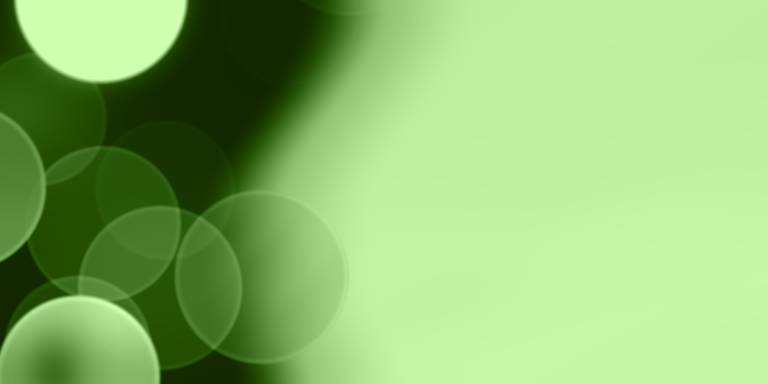
Reproduce this background procedurally as a Shadertoy shader.

```glsl
// Green bokeh: soft discs of light on a dark corner that melts into a pale field.

const int FAINT_COUNT = 7;

// Faint discs: centre x, centre y, radius, added light
const vec4 FAINT_DISCS[FAINT_COUNT] = vec4[](
    vec4(0.268, 0.417, 0.203, 0.13),
    vec4(0.417, 0.250, 0.214, 0.13),
    vec4(0.203, 0.089, 0.193, 0.11),
    vec4(0.430, 0.505, 0.182, 0.03),
    vec4(0.104, 0.690, 0.174, 0.07),
    vec4(0.911, 1.180, 0.221, 0.04),
    vec4(0.755, 0.960, 0.182, 0.01));

float hash(vec2 p) {
    vec3 q = fract(p.xyx * 0.1031);
    q += dot(q, q.yzx + 33.33);
    return fract((q.x + q.y) * q.z);
}

float valueNoise(vec2 p) {
    vec2 cell = floor(p);
    vec2 f = fract(p);
    f = f * f * (3.0 - 2.0 * f);
    float low = mix(hash(cell), hash(cell + vec2(1, 0)), f.x);
    float high = mix(hash(cell + vec2(0, 1)), hash(cell + vec2(1, 1)), f.x);
    return mix(low, high, f.y);
}

float circle(vec2 p, vec2 centre, float radius) {
    return length(p - centre) - radius;
}

// Coverage of a shape with a softened edge
float fill(float dist, float blur) {
    return 1.0 - smoothstep(-blur, blur, dist);
}

// Thin line of light just inside an edge
float rim(float dist, float width) {
    float d = (dist + width) / width;
    return exp(-d * d);
}

float glow(vec2 p, vec2 centre, vec2 size) {
    vec2 d = (p - centre) / size;
    return exp(-dot(d, d));
}

// One light value gives the whole green palette
vec3 greenTone(float light) {
    return clamp(vec3(max(light - 0.19, light * 0.45), light, light - 0.31), 0.0, 1.0);
}

// Dark corner, curved boundary and pale field
float backdrop(vec2 p) {
    float dark = 0.15 + 0.15 * glow(p, vec2(0.03, 0.71), vec2(0.22, 0.17));
    dark += 0.05 * glow(p, vec2(0.42, 0.3), vec2(0.25));

    float boundary = 0.63 + 0.28 * smoothstep(0.42, 1.0, p.y)
                   + 0.09 * smoothstep(0.25, 0.0, p.y);
    float d = p.x - boundary;
    float pale = 0.71 + 0.22 * smoothstep(-0.02, 0.36, d);
    pale += 0.03 * smoothstep(0.8, 0.1, p.y + 0.2 * (1.4 - p.x));

    // Broad slanted streaks
    vec2 slanted = vec2(p.x + p.y, p.y - 0.35 * p.x);
    pale += 0.02 * (valueNoise(slanted * vec2(1.5, 5.0)) - 0.5);
    return mix(dark, pale, smoothstep(-0.12, 0.11, d));
}

void mainImage(out vec4 fragColor, in vec2 fragCoord) {
    vec2 p = fragCoord / iResolution.y;
    float blur = max(0.005, 1.0 / iResolution.y);
    float light = backdrop(p);

    // Wide translucent disc across the boundary
    float d = circle(p, vec2(0.682, 0.279), 0.227);
    float tone = mix(0.34, 0.82, smoothstep(0.50, 0.90, p.x + 0.12 * (p.y - 0.28)));
    tone += 0.04 * (valueNoise(vec2(p.x + p.y, p.y - p.x) * vec2(5.0, 14.0)) - 0.5);
    light = mix(light, tone, 0.8 * fill(d, blur));
    light += 0.06 * rim(d, 0.007);

    // Overlapping faint discs add up, weaker over the pale field
    for (int i = 0; i < FAINT_COUNT; i++) {
        vec4 disc = FAINT_DISCS[i];
        float dist = circle(p, disc.xy, disc.z);
        float gain = disc.w * (1.0 - smoothstep(0.3, 0.9, light));
        light += gain * (fill(dist, blur) + 0.35 * rim(dist, 0.006));
    }

    // Disc cut by the left side
    d = circle(p, vec2(-0.099, 0.513), 0.219);
    tone = 0.50 + 0.10 * smoothstep(0.65, 0.38, p.y);
    light = mix(light, tone, 0.9 * fill(d, blur)) + 0.10 * rim(d, 0.007);

    // Lower disc with a shaded core
    d = circle(p, vec2(0.203, 0.016), 0.214);
    tone = 0.66 + 0.22 * smoothstep(0.02, 0.22, p.y);
    tone -= 0.22 * glow(p, vec2(0.14, 0.03), vec2(0.07, 0.12));
    tone += 0.08 * smoothstep(0.18, 0.32, p.x);
    light = mix(light, tone, 0.95 * fill(d, blur * 1.3)) + 0.08 * rim(d, 0.008);

    // Brightest disc and its halo
    d = circle(p, vec2(0.263, 1.010), 0.224);
    light += 0.18 * exp(-max(d, 0.0) * 45.0);
    light = mix(light, 1.0, fill(d, blur * 1.8));

    fragColor = vec4(greenTone(light), 1.0);
}
```
